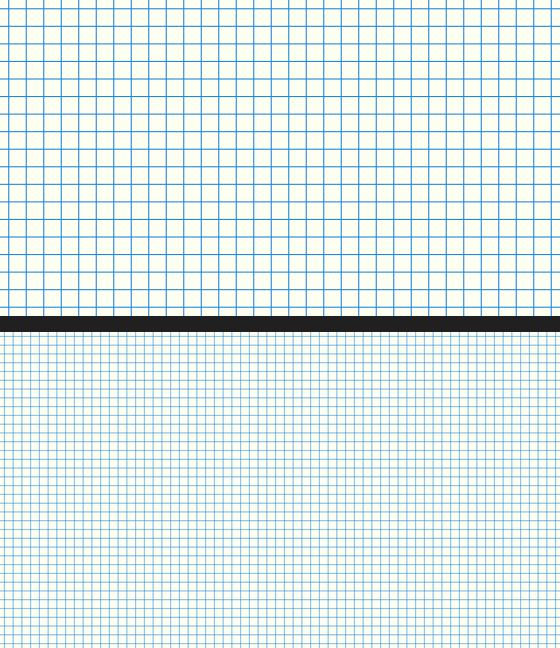
Top: one tile. Bottom: repeated 2 by 2.
Give the GLSL for this pattern, as a Shadertoy shader.

```glsl
// Graph paper: thin blue square grid on ivory, 32 by 18 cells.

// Share of a pixel's footprint covered by a band around zero, per axis.
vec2 bandCoverage(vec2 offset, float halfWidth, vec2 pixel) {
    vec2 upper = min(offset + 0.5 * pixel, vec2(halfWidth));
    vec2 lower = max(offset - 0.5 * pixel, vec2(-halfWidth));
    return clamp((upper - lower) / pixel, 0.0, 1.0);
}

// Union of the vertical and horizontal bands.
float gridMask(vec2 offset, float halfWidth, vec2 pixel) {
    vec2 band = bandCoverage(offset, halfWidth, pixel);
    return 1.0 - (1.0 - band.x) * (1.0 - band.y);
}

void mainImage(out vec4 fragColor, in vec2 fragCoord) {
    vec2 cells = vec2(32.0, 18.0);
    vec2 pixel = cells / iResolution.xy;

    // Lines run half a cell in from the edges, so the sheet tiles.
    vec2 offset = fract(fragCoord * pixel) - 0.5;

    // Ivory paper, slightly paler beside the lines.
    vec3 color = mix(vec3(0.993, 1.0, 0.94), vec3(1.0, 1.0, 0.97),
                     gridMask(offset, 0.125, pixel));

    // Ink lines, one sixteenth of a cell wide.
    color = mix(color, vec3(0.12, 0.53, 0.83), gridMask(offset, 0.03125, pixel));

    fragColor = vec4(color, 1.0);
}
```
